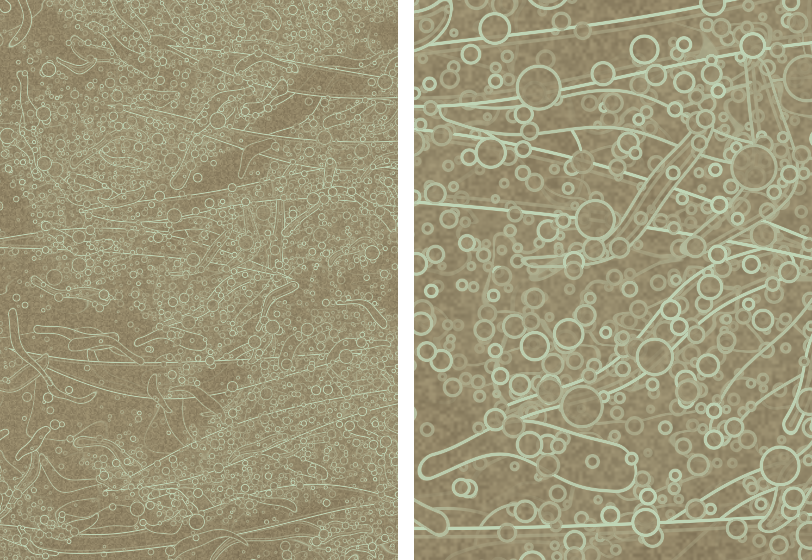
Left: the whole. Right: its middle third, enlarged.
Give the GLSL for this pattern, as a WebGL 1 fragment shader.

```glsl
precision highp float;
uniform vec2 u_resolution;

const vec3 PAPER_DARK = vec3(0.485, 0.435, 0.33);
const vec3 PAPER_LIGHT = vec3(0.635, 0.585, 0.455);
const vec3 FAINT_INK = vec3(0.71, 0.71, 0.58);
const vec3 MINT_INK = vec3(0.75, 0.835, 0.715);
const float LINE = 0.00105;

vec2 hash2(vec2 p) {
  vec3 q = fract(p.xyx * vec3(0.1031, 0.1030, 0.0973));
  q += dot(q, q.yzx + 33.33);
  return fract((q.xx + q.yz) * q.zy);
}

float noise(vec2 p) {
  vec2 i = floor(p), f = fract(p);
  f = f * f * (3.0 - 2.0 * f);
  return mix(mix(hash2(i).x, hash2(i + vec2(1, 0)).x, f.x),
             mix(hash2(i + vec2(0, 1)).x, hash2(i + vec2(1, 1)).x, f.x), f.y);
}

float fill(float d, float px) { return clamp(0.5 - d / px, 0.0, 1.0); }
float stroke(float d, float px) { return fill(abs(d) - LINE, px); }

// How thickly bubbles gather at a point, in drifting bands
float crowd(vec2 p) {
  vec2 q = vec2(p.x * 5.0, p.y * 8.0 + sin(p.x * 7.0));
  float n = 0.6 * noise(q + 40.0) + 0.4 * noise(q * 2.6 + 70.0);
  return smoothstep(0.36, 0.64, n + 0.13 * smoothstep(0.6, 1.5, p.x + p.y));
}

// Prevailing direction of the drifting bodies
float flowAngle(vec2 p) {
  return 2.6 * (noise(p * vec2(4.0, 5.0) + 15.0) - 0.5);
}

// Rings scattered on a jittered grid; each veils what lies beneath
float addBubbles(float ink, vec2 p, float cell, float share, float strength, float px) {
  vec2 home = floor(p / cell);
  for (int j = -1; j <= 1; j++) {
    for (int i = -1; i <= 1; i++) {
      vec2 id = home + vec2(i, j) + 100.0;
      vec2 shift = hash2(id + cell * 911.0);
      vec2 kind = hash2(id * 1.7 + cell * 577.0);
      vec2 center = (id - 99.5 + 0.9 * (shift - 0.5)) * cell;
      if (kind.x < share * (0.06 + 0.94 * crowd(center))) {
        float d = length(p - center) - cell * mix(0.14, 0.42, kind.y * kind.y);
        ink *= 1.0 - 0.7 * fill(d, px);
        ink = max(ink, strength * mix(0.6, 1.0, shift.x) * stroke(d, px));
      }
    }
  }
  return ink;
}

// Bent, uneven capsules laid along the flow
float addWorms(float ink, float inner, vec2 p, float cell, float share, float px) {
  vec2 home = floor(p / cell);
  for (int j = -1; j <= 1; j++) {
    for (int i = -1; i <= 1; i++) {
      vec2 id = home + vec2(i, j) + 100.0;
      vec2 shift = hash2(id + cell * 313.0);
      vec2 kind = hash2(id * 2.3 + cell * 91.0);
      vec2 form = hash2(id * 3.1 + cell * 270.0);
      vec2 center = (id - 99.5 + 0.5 * (shift - 0.5)) * cell;
      if (kind.x < share) {
        float a = flowAngle(center) + 1.1 * (kind.y - 0.5);
        vec2 q = p - center;
        q = vec2(cos(a) * q.x + sin(a) * q.y, cos(a) * q.y - sin(a) * q.x);
        float len = cell * mix(0.25, 0.85, form.x);
        float bend = 0.9 * (form.y - 0.5);
        float t = q.x / len, wave = t * 4.0 + kind.y * 40.0;
        q.y -= len * (bend * t * t + 0.07 * sin(wave));
        float slope = 2.0 * bend * t + 0.28 * cos(wave);
        float radius = cell * mix(0.055, 0.13, shift.y) * (1.0 + 0.4 * sin(t * 2.2 + shift.x * 30.0));
        float d = length(vec2(max(abs(q.x) - len, 0.0), q.y)) - radius;
        d /= sqrt(1.0 + slope * slope);
        ink = mix(ink, inner * step(0.35, form.y), fill(d, px));
        ink = max(ink, mix(0.7, 1.0, shift.x) * stroke(d, px));
        ink = max(ink, 0.5 * step(0.6, kind.y) * stroke(d + 0.004, px));
      }
    }
  }
  return ink;
}

// Signed distance to a long sinuous current crossing the canvas
float streamDistance(vec2 p, float id) {
  vec2 a = hash2(vec2(id, 3.7)), b = hash2(vec2(id, 18.3)), c = hash2(vec2(id, 51.9));
  float freq = mix(4.0, 8.0, a.x), tilt = 0.5 * (a.y - 0.45), amp = mix(0.16, 0.34, b.x) / freq;
  float x = p.x - 0.35, wave = x * freq + b.y * 6.28;
  float middle = (id + 0.2 + 0.6 * c.x) / 7.0 + tilt * x + amp * sin(wave);
  float along = (x - 0.6 * (c.y - 0.5)) / mix(0.25, 0.5, a.x);
  float width = mix(0.012, 0.026, b.y) * (1.0 - pow(along, 4.0)) * (1.0 + 0.35 * sin(x * 11.0 + id));
  float slope = tilt + amp * freq * cos(wave);
  float taper = 0.1 * along * along * along;
  return (abs(p.y - middle) - width) / sqrt(1.0 + slope * slope + taper * taper);
}

// Wandering contour line of a noise field
float membrane(vec2 p, float scale, float px) {
  vec2 q = p * vec2(0.7, 1.2) * scale + 1.2 * noise(p * scale * 0.6 + 5.0);
  float e = 0.02, n = noise(q);
  vec2 g = vec2(noise(q + vec2(e, 0)) - n, noise(q + vec2(0, e)) - n) / e;
  return stroke((n - 0.5) / (scale * max(length(g), 0.25)), px);
}

void main() {
  float px = 1.0 / u_resolution.y;
  vec2 p = gl_FragCoord.xy * px;
  float density = crowd(p);

  // Faint underlying tissue
  float tissue = 0.55 * density * membrane(p, 55.0, px);
  tissue = addBubbles(tissue, p, 0.0125, 0.9, 0.7, px);
  float ink = max(tissue, 0.7 * membrane(p, 17.0, px) * smoothstep(0.35, 0.6, noise(p * 9.0)));

  // Large bodies, long currents, then smaller bodies
  ink = addWorms(ink, tissue, p, 0.14, 0.75, px);
  for (int i = 0; i < 7; i++) {
    float d = streamDistance(p, float(i));
    ink = mix(ink, max(tissue, 0.3 * ink), fill(d, px));
    ink = max(ink, max(stroke(d, px), 0.45 * stroke(d + 0.005, px)));
  }
  ink = addWorms(ink, tissue, p, 0.085, 0.5, px);

  // Bright rings on top
  ink = addBubbles(ink, p, 0.016, 0.7, 0.9, px);
  ink = addBubbles(ink, p, 0.021, 0.55, 1.0, px);
  ink = addBubbles(ink, p + 0.013, 0.034, 0.3, 1.0, px);

  // Grainy paper, milky haze in the crowds, pale ink
  float grain = 0.65 * noise(p * 470.0) + 0.35 * noise(p * 230.0 + 31.0);
  vec3 paper = mix(PAPER_DARK, PAPER_LIGHT, grain + 0.25 * (noise(p * 4.0) - 0.5));
  paper = mix(paper, FAINT_INK, 0.13 * density);
  vec3 inkColor = mix(FAINT_INK, MINT_INK, smoothstep(0.35, 0.9, ink));
  gl_FragColor = vec4(mix(paper, inkColor, clamp(ink, 0.0, 1.0)), 1.0);
}
```
